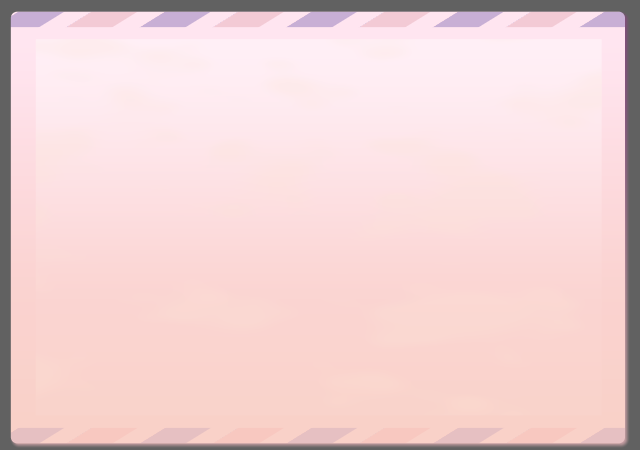
A Shadertoy shader for this background:

```glsl
#define CARD_CENTER vec2(0.7065, 0.4944)
#define CARD_HALF vec2(0.6824, 0.4796)
#define CARD_RADIUS 0.014
#define PANEL_CENTER vec2(0.7083, 0.495)
#define PANEL_HALF vec2(0.6287, 0.418)
#define STRIPE_PERIOD 0.1628
#define STRIPE_WIDTH 0.102
#define STRIPE_SLANT 1.62
#define BAND_HEIGHT 0.0343
#define SHADOW_OFFSET vec2(0.0045, -0.0045)
#define SHADOW_BLUR 0.007
#define CLOUD_STRENGTH 0.35

float roundedBox(vec2 p, vec2 halfSize, float radius) {
    vec2 q = abs(p) - halfSize + radius;
    return length(max(q, 0.0)) + min(max(q.x, q.y), 0.0) - radius;
}

float coverage(float dist) {
    return clamp(0.5 - dist * iResolution.y, 0.0, 1.0);
}

vec2 hash2(vec2 cell) {
    vec2 h = vec2(dot(cell, vec2(127.1, 311.7)), dot(cell, vec2(269.5, 183.3)));
    return fract(sin(h) * 43758.5);
}

// Soft cellular noise: overlapping puffs around scattered points
float puffs(vec2 p) {
    vec2 cell = floor(p);
    float sum = 0.0;
    for (int j = -1; j <= 1; j++) {
        for (int i = -1; i <= 1; i++) {
            vec2 neighbour = cell + vec2(i, j);
            vec2 away = neighbour + hash2(neighbour) - p;
            sum += exp(-6.0 * dot(away, away));
        }
    }
    return sum;
}

vec3 paperColor(float y) {
    vec3 color = mix(vec3(0.976, 0.820, 0.784), vec3(0.980, 0.824, 0.810), smoothstep(0.03, 0.33, y));
    color = mix(color, vec3(0.992, 0.855, 0.870), smoothstep(0.28, 0.65, y));
    return mix(color, vec3(1.0, 0.898, 0.941), smoothstep(0.55, 0.93, y));
}

// Slanted stripes alternating between two colours along a band
vec3 paintStripes(vec3 base, vec2 p, float bandBottom, vec3 evenColor, vec3 oddColor) {
    float along = (p.x + 0.0148 - STRIPE_SLANT * (p.y - bandBottom)) / STRIPE_PERIOD;
    float fromCenter = abs(fract(along - 0.5 * STRIPE_WIDTH / STRIPE_PERIOD + 0.5) - 0.5);
    float edge = (fromCenter * STRIPE_PERIOD - 0.5 * STRIPE_WIDTH) / length(vec2(1.0, STRIPE_SLANT));
    float band = abs(p.y - bandBottom - 0.5 * BAND_HEIGHT) - 0.5 * BAND_HEIGHT;
    vec3 ink = mod(floor(along), 2.0) < 0.5 ? evenColor : oddColor;
    return mix(base, ink, coverage(edge) * coverage(band));
}

void mainImage(out vec4 fragColor, in vec2 fragCoord) {
    vec2 p = fragCoord / iResolution.y;
    float cardDist = roundedBox(p - CARD_CENTER, CARD_HALF, CARD_RADIUS);
    float cardBottom = CARD_CENTER.y - CARD_HALF.y;
    float cardTop = CARD_CENTER.y + CARD_HALF.y;

    // Backdrop and tinted shadow
    float shadowDist = roundedBox(p - CARD_CENTER - SHADOW_OFFSET, CARD_HALF, CARD_RADIUS);
    float shadow = 1.0 - smoothstep(-SHADOW_BLUR, SHADOW_BLUR, shadowDist);
    vec3 shadowColor = mix(vec3(0.78, 0.62, 0.64), vec3(0.52, 0.29, 0.49), smoothstep(0.1, 0.95, p.y));
    vec3 color = mix(vec3(0.38), shadowColor, shadow);

    // Paper with a translucent panel that fades downward
    vec3 paper = paperColor(p.y);
    float panel = coverage(roundedBox(p - PANEL_CENTER, PANEL_HALF, 0.002));
    float veil = mix(0.04, 0.40, smoothstep(0.3, 0.95, p.y));
    paper = mix(paper, vec3(1.0), panel * veil);

    // Faint warm clouds
    float cloud = 0.65 * puffs(p * vec2(3.0, 7.0)) + 0.35 * puffs(p * vec2(8.0, 19.0) + 4.0);
    float warmth = smoothstep(0.5, 1.1, cloud) * panel * CLOUD_STRENGTH;
    paper = mix(paper, vec3(0.985, 0.865, 0.815) + vec3(0.0, 0.045, 0.065) * p.y, warmth);

    // Striped borders
    paper = paintStripes(paper, p, cardBottom, vec3(0.902, 0.753, 0.761), vec3(0.973, 0.784, 0.753));
    paper = paintStripes(paper, p, cardTop - BAND_HEIGHT, vec3(0.784, 0.686, 0.835), vec3(0.953, 0.792, 0.835));

    color = mix(color, paper, coverage(cardDist));
    fragColor = vec4(color, 1.0);
}
```
